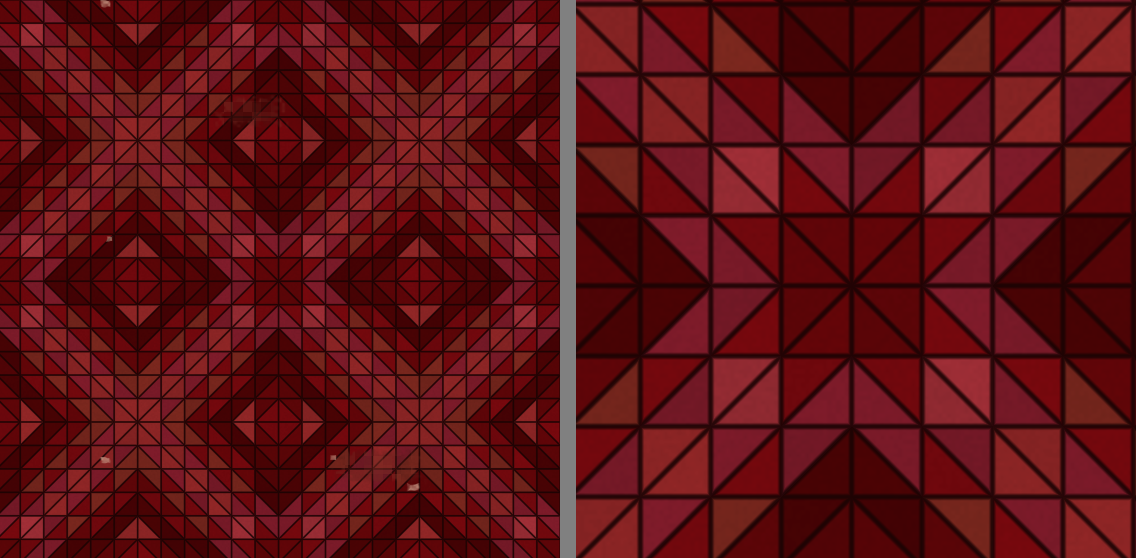
Left, the full canvas; right, a detail of the centre.
Give the GLSL for this pattern, as a WebGL 2 fragment shader.

```glsl
#version 300 es
precision highp float;
// Mirrored red triangle mosaic: nested diamonds and stars under a dark grid, with worn spots.

uniform vec2 u_resolution;
out vec4 outColor;

// Layout, as fractions of the canvas
const vec2 CENTER = vec2(0.4974, 0.4960);
const vec2 PITCH = vec2(0.04193, 0.04204);
const float HALF_REPEAT = 6.0;      // cells from one mirror axis to the next

// Lines, in cells
const float LINE_HALF = 0.036;
const float LINE_SOFT = 0.028;
const float LINE_OPACITY = 0.88;

// Colours
const vec3 LINE = vec3(0.100, 0.010, 0.012);
const vec3 MAROON = vec3(0.275, 0.010, 0.015);
const vec3 DEEP = vec3(0.365, 0.020, 0.030);
const vec3 RED = vec3(0.440, 0.030, 0.050);
const vec3 CRIMSON = vec3(0.470, 0.100, 0.155);
const vec3 RUST = vec3(0.455, 0.145, 0.110);
const vec3 BRICK = vec3(0.535, 0.140, 0.140);
const vec3 ROSE = vec3(0.590, 0.170, 0.200);
const vec3 FADED = vec3(0.420, 0.150, 0.120);
const vec3 PALE = vec3(0.780, 0.600, 0.520);

const float TONE_VARIATION = 0.12;
const float GRAIN = 0.05;
const float GRAIN_SCALE = 380.0;

// Worn spots: centre and half size; the first SMEARS are broad, the rest are flecks
const int SMEARS = 2;
const int SPOTS = 7;
const float SMEAR_BLOCKS = 60.0;
const vec4 WEAR[SPOTS] = vec4[SPOTS](
    vec4(0.445, 0.800, 0.070, 0.030), vec4(0.675, 0.165, 0.085, 0.034),
    vec4(0.189, 0.994, 0.010, 0.008), vec4(0.196, 0.572, 0.007, 0.006),
    vec4(0.189, 0.175, 0.011, 0.007), vec4(0.738, 0.127, 0.012, 0.008),
    vec4(0.595, 0.180, 0.007, 0.006));

float hash(vec2 p) {
    vec3 q = fract(vec3(p.xyx) * 0.1031);
    q += dot(q, q.yzx + 33.33);
    return fract((q.x + q.y) * q.z);
}

float noise(vec2 p) {
    vec2 i = floor(p), f = fract(p);
    f = f * f * (3.0 - 2.0 * f);
    return mix(mix(hash(i), hash(i + vec2(1, 0)), f.x),
               mix(hash(i + vec2(0, 1)), hash(i + vec2(1, 1)), f.x), f.y);
}

// Tone of a triangle by band (0 on the star diagonal, 5 at the diamond core)
// and step along that band, from the bright star to the dark star.
vec3 triangleColor(int band, int stepAlong) {
    bool odd = (stepAlong & 1) == 1;
    if (band == 0) {
        if (stepAlong == 10) return DEEP;
        if (stepAlong == 9) return RED;
        if (stepAlong == 8) return ROSE;
        return odd ? CRIMSON : BRICK;
    }
    if (band == 1) {
        if (stepAlong == 1) return RUST;
        if (stepAlong >= 8) return CRIMSON;
        return odd ? RED : RUST;
    }
    if (band == 2) return stepAlong >= 7 ? MAROON : (odd ? RED : DEEP);
    if (band == 3) return stepAlong == 7 ? mix(MAROON, DEEP, 0.5) : MAROON;
    if (band == 4) return stepAlong == 4 ? BRICK : DEEP;
    return RED;
}

float gridDistance(float x) {
    return abs(fract(x + 0.5) - 0.5);
}

vec3 addWear(vec3 color, vec2 uv) {
    for (int i = 0; i < SPOTS; i++) {
        vec2 d = abs(uv - WEAR[i].xy) / WEAR[i].zw;
        float ragged = 0.5 * noise(uv * 150.0 + float(i) * 7.0);
        float inside = 1.0 - smoothstep(0.55, 1.0, max(d.x, d.y) + ragged - 0.2);
        if (i < SMEARS) {
            float block = hash(floor(uv * SMEAR_BLOCKS) + float(i));
            color = mix(color, FADED * (0.55 + 0.6 * block), inside * (0.2 + 0.35 * block));
        } else {
            color = mix(color, PALE, inside * (0.35 + 0.5 * noise(uv * 220.0)));
        }
    }
    return color;
}

void main() {
    vec2 uv = gl_FragCoord.xy / u_resolution;
    vec2 cell = (uv - CENTER) / PITCH;

    // Fold into one quadrant, measured from the bright star
    vec2 fold = abs(mod(cell + HALF_REPEAT, 2.0 * HALF_REPEAT) - HALF_REPEAT);
    vec2 q = HALF_REPEAT - fold;
    vec2 id = clamp(floor(q), 0.0, HALF_REPEAT - 1.0);
    float across = q.x - q.y;
    int band = int(min(floor(abs(across)), HALF_REPEAT - 1.0));
    vec3 color = triangleColor(band, int(id.x + id.y));

    // Slight tone change per triangle, then fine grain
    float side = step(fract(q.x), fract(q.y));
    float tone = hash(floor(cell) * 2.0 + side * 57.0 + 101.0) - 0.5;
    color *= 1.0 + TONE_VARIATION * tone;
    color *= 1.0 + GRAIN * (noise(uv * GRAIN_SCALE) - 0.5);

    // Grid and diagonal lines
    float d = min(gridDistance(cell.x), gridDistance(cell.y));
    d = min(d, gridDistance(across) * 0.7071);
    float pixel = 1.0 / min(u_resolution.x * PITCH.x, u_resolution.y * PITCH.y);
    float soft = max(LINE_SOFT, 0.7 * pixel);
    float line = 1.0 - smoothstep(LINE_HALF - soft, LINE_HALF + soft, d);
    color = mix(color, LINE, line * LINE_OPACITY);

    outColor = vec4(addWear(color, uv), 1.0);
}
```
